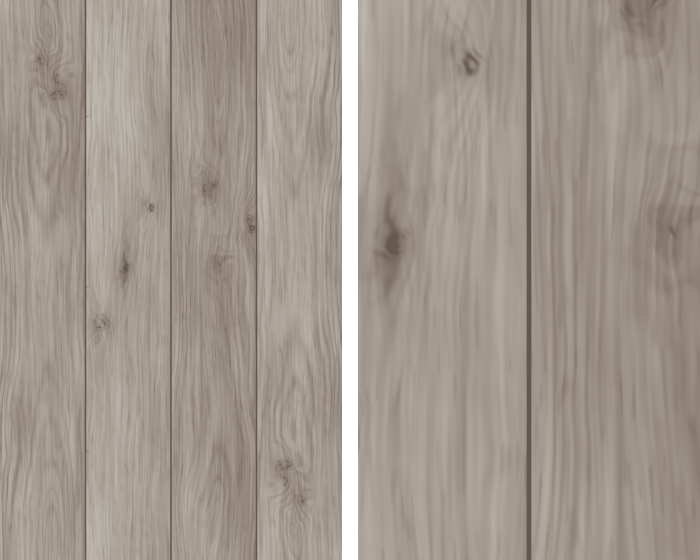
Left, the full canvas; right, a detail of the centre.
This texture is drawn by a WebGL 2 fragment shader. Its source:

```glsl
#version 300 es
precision highp float;
// Four upright greige oak planks with cathedral grain, knots and thin dark seams.

#define PLANKS 4.0          // planks across
#define PLANK_LENGTH 6.56   // visible length, in plank widths
#define SEAM_HALF 0.0092    // half the seam, in plank widths
#define RINGS 17.0          // growth rings per plank width
#define FIBRE 0.62          // contrast of the fine fibres
#define CLOUDS 1.0          // contrast of the broad shading
#define BROWN vec3(0.57, 0.52, 0.48)
#define PALE vec3(0.70, 0.67, 0.63)
#define KNOT_COLOR vec3(0.37, 0.32, 0.285)
#define SEAM_COLOR vec3(0.38, 0.345, 0.32)

uniform vec2 u_resolution;
out vec4 outColor;

// Per kind of board: knot row centre (xy) and step between knots (zw)
const vec4 KNOT_ROW[3] = vec4[3](
    vec4(0.08, 5.66, 0.10, -0.20),
    vec4(-0.04, 3.44, -0.30, -0.66),
    vec4(0.00, 3.92, 0.04, -0.45));
// Per kind of board: heart axis, heart depth, ring contrast, knot row bend
const vec4 GRAIN[3] = vec4[3](
    vec4(0.05, 0.32, 0.48, 0.08),
    vec4(0.85, 0.12, 0.16, 0.00),
    vec4(0.02, 0.26, 0.30, 0.44));
const vec4 PLANK_TONE = vec4(0.38, 0.68, 0.36, 0.50);

float hash(vec2 p) {
    return fract(sin(dot(p, vec2(127.1, 311.7))) * 43758.5453);
}

float noise(vec2 p) {
    vec2 i = floor(p), f = fract(p);
    f = f * f * (3.0 - 2.0 * f);
    return mix(mix(hash(i), hash(i + vec2(1, 0)), f.x),
               mix(hash(i + vec2(0, 1)), hash(i + vec2(1, 1)), f.x), f.y);
}

// One long thread per column, each shifted along its own length
float thread(float column, float y) {
    return noise(vec2(column, y + 50.0 * hash(vec2(column, 7.0))));
}

float threads(vec2 p) {
    float column = floor(p.x);
    return mix(thread(column, p.y), thread(column + 1.0, p.y), smoothstep(0.0, 1.0, p.x - column));
}

// Bends the rings around each knot; x: ring lift, y: brown halo, z: dark core
vec3 knots(vec2 p, int kind, float seed) {
    vec4 row = KNOT_ROW[kind];
    vec3 sum = vec3(0.0);
    for (int i = 0; i < 3; i++) {
        float t = float(i) - 1.0;
        vec2 center = row.xy + row.zw * t + vec2(GRAIN[kind].w * (1.0 - t * t), 0.0);
        float size = mix(0.75, 1.15, hash(vec2(t + 5.0, seed)));
        vec2 d = (p - center) / size;
        d += 0.09 * (vec2(noise(p * 9.0), noise(p * 9.0 + 40.0)) - 0.5);
        float ragged = noise(p * vec2(30.0, 19.0) + seed);
        float reach = length(d * vec2(1.0, 0.8));
        float whorl = 0.6 + 0.4 * sin(reach * 130.0 + 5.0 * ragged);
        sum.x += 0.17 * size * exp(-dot(d * d, vec2(45.0, 13.0)));
        sum.y += exp(-dot(d * d, vec2(50.0, 26.0)));
        sum.z += smoothstep(0.11, 0.02, reach) * whorl * smoothstep(0.1, 0.8, ragged);
        // The straight-grained board splits at its middle knot
        float split = (kind == 1 && i == 1) ? 1.0 : 0.0;
        sum.z += split * (0.4 + 0.7 * ragged) * exp(-dot(d * d, vec2(1100.0, 16.0)));
    }
    return sum;
}

// Short dark checks lying across the grain, one chance per cell
float checks(vec2 p, float seed) {
    vec2 cell = floor(p * vec2(3.0, 2.0));
    vec2 d = fract(p * vec2(3.0, 2.0)) - 0.5;
    d.y += 0.05 * sin(d.x * 9.0 + seed) - 0.3 * (hash(cell + seed) - 0.5);
    float present = step(0.92, hash(cell + seed * 3.7));
    return present * exp(-dot(d * d, vec2(70.0, 1800.0)));
}

void main() {
    vec2 p = gl_FragCoord.xy / u_resolution * vec2(PLANKS, PLANK_LENGTH);
    float pixel = PLANKS / u_resolution.x;
    float id = min(floor(p.x), PLANKS - 1.0);

    // Board coordinates; the last board is the first one turned end for end
    vec2 board = vec2(p.x - id - 0.5, p.y);
    float tilt = -0.22 * board.x;
    bool turned = id > 2.5;
    if (turned) board = vec2(-board.x, PLANK_LENGTH - board.y);
    int kind = turned ? 0 : int(id);
    float seed = float(kind) * 17.0 + 3.0;
    vec4 grain = GRAIN[kind];

    // Ring radius: a slanted cut through wavering cones, lifted at the knots
    vec3 knot = knots(board, kind, seed);
    float sway = 0.14 * (noise(board * vec2(1.5, 0.7) + seed) - 0.5)
               + 0.06 * (noise(board * vec2(5.0, 1.6) + seed) - 0.5)
               + 0.02 * (noise(board * vec2(14.0, 5.0) + seed) - 0.5);
    float depth = grain.y * sin(0.55 * (board.y - 5.9));
    float radius = length(vec2(board.x - grain.x + sway, depth)) + knot.x;
    float phase = radius * RINGS + 2.0 * noise(vec2(radius * 7.0, seed));
    float ring = pow(0.5 + 0.5 * sin(6.2832 * phase), 3.0) - 0.31;
    float ringFade = 0.2 + 1.2 * noise(board * vec2(4.0, 1.1) + seed + 9.0);
    ringFade *= smoothstep(0.0, 0.12, radius);

    // Long fibres that follow the grain, broken pores and broad shading
    float across = board.x + 0.6 * sway + 0.3 * knot.x + seed;
    float fibre = 0.5 * threads(vec2(across * 64.0, board.y * 2.5))
                + 0.35 * threads(vec2(across * 29.0, board.y * 1.1))
                + 0.35 * threads(vec2(radius * 40.0 + seed, board.y * 1.6)) - 0.6;
    float pore = smoothstep(0.62, 0.95, threads(vec2(across * 50.0 + 90.0, board.y * 6.0)));
    float clouds = 0.65 * noise(board * vec2(2.6, 0.6) + seed * 2.0)
                 + 0.35 * noise(board * vec2(7.0, 1.3) + seed) - 0.5;
    float ripple = noise(board * vec2(6.0, 14.0) + vec2(seed, board.x * 9.0)) - 0.5;

    float tone = PLANK_TONE[int(id)] + 0.07 + tilt + CLOUDS * clouds + FIBRE * 1.5 * fibre
               - grain.z * ringFade * ring - 0.28 * pore + 0.1 * ripple - 0.42 * knot.y;
    vec3 color = mix(BROWN, PALE, clamp(tone, -0.7, 1.25));
    float dark = 0.85 * knot.z + (kind == 1 ? 0.45 * checks(board, seed) : 0.0);
    color = mix(color, KNOT_COLOR, clamp(dark, 0.0, 0.85));

    // Seams between boards, with a lit bevel on their right
    float side = p.x - clamp(round(p.x), 1.0, PLANKS - 1.0);
    color += 0.03 * sign(side) * exp(-abs(side) / 0.03);
    float seam = clamp((SEAM_HALF - abs(side)) / pixel + 0.5, 0.0, 1.0);
    outColor = vec4(mix(color, SEAM_COLOR, seam), 1.0);
}
```
